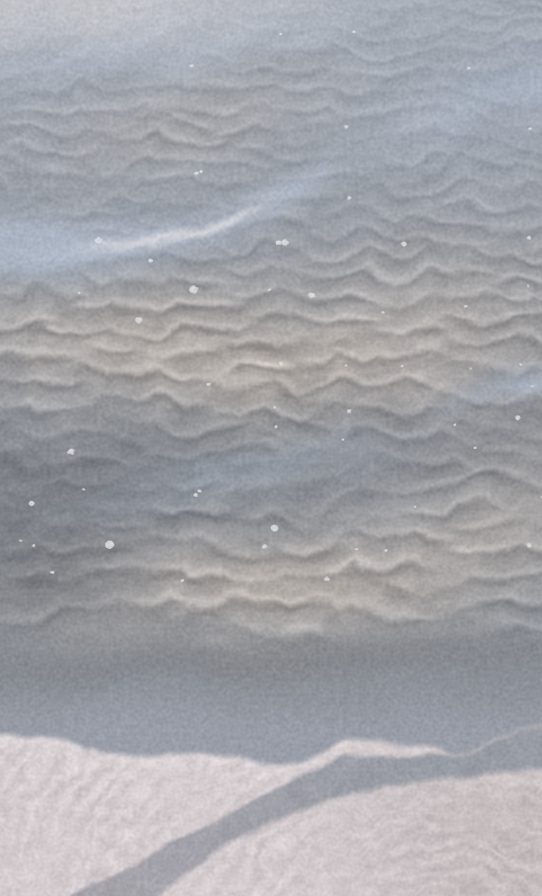
Give the GLSL for this texture, as a WebGL 2 fragment shader.

```glsl
#version 300 es
precision highp float;
// Clear shallow water over rippled sand, with pale glints and a wet shoreline.
uniform vec2 u_resolution;
out vec4 fragColor;

vec2 hash2(vec2 p) {
  vec3 q = fract(p.xyx * vec3(0.1031, 0.103, 0.0973));
  q += dot(q, q.yzx + 33.33);
  return fract((q.xx + q.yz) * q.zy);
}

float corner(vec2 cell, vec2 f, vec2 o) {
  return dot(hash2(cell + o) * 2.0 - 1.0, f - o);
}

// Gradient noise, about -0.7 to 0.7
float noise(vec2 p) {
  vec2 i = floor(p), f = p - i;
  vec2 u = f * f * f * (f * (f * 6.0 - 15.0) + 10.0);
  return mix(mix(corner(i, f, vec2(0, 0)), corner(i, f, vec2(1, 0)), u.x),
             mix(corner(i, f, vec2(0, 1)), corner(i, f, vec2(1, 1)), u.x), u.y);
}

float fbm(vec2 p) {
  float sum = 0.0, amp = 1.0;
  for (int i = 0; i < 4; i++) {
    sum += amp * noise(p);
    p = mat2(1.6, 1.2, -1.2, 1.6) * p + 7.3;
    amp *= 0.5;
  }
  return sum;
}

// Soft ellipse sheared along a slope
float glow(vec2 p, vec2 centre, vec2 radius, float slope) {
  vec2 d = p - centre;
  d.y -= slope * d.x;
  d /= radius;
  return exp(-dot(d, d));
}

// One set of scalloped crests, packed tighter with distance
float crests(vec2 p, float seed) {
  float scallop = abs(sin(p.x * 34.0 + seed + 5.0 * noise(p * vec2(5.0, 9.0) + seed)));
  float y = p.y + 0.02 * noise(p * vec2(12.0, 9.0) + seed) + 0.013 * noise(p * vec2(27.0, 24.0) + seed)
          + 0.009 * scallop + 0.004 * noise(p * 70.0);
  float phase = 6.2832 * (20.0 * y + 12.0 * y * y) + seed;
  return sin(phase + 0.8 * sin(phase));
}

// Two sets interleaved, so that crests fork and break off
float ripples(vec2 p) {
  float swap = smoothstep(-0.12, 0.12, noise(p * vec2(8.0, 13.0) + 11.0));
  float fade = clamp(0.95 + 1.3 * noise(p * vec2(11.0, 22.0) + 3.0), 0.2, 1.6);
  return fade * mix(crests(p, 0.0), crests(p, 2.4), swap) + 0.7 * fbm(p * vec2(26.0, 75.0));
}

// Scattered bubbles in a jittered grid
float glints(vec2 p, float size, float density) {
  vec2 cell = floor(p / size);
  vec2 jitter = hash2(cell + 19.0), kind = hash2(cell + 71.0);
  vec2 d = p - (cell + 0.2 + 0.6 * jitter) * size;
  float r = mix(0.0012, 0.0046, pow(kind.y, 4.0));
  float dist = length(d * vec2(0.85, 1.0)) + 0.0015 * noise(p * 300.0);
  return step(kind.x, density) * (1.0 - smoothstep(r - 0.001, r + 0.001, dist));
}

vec3 water(vec2 p) {
  vec2 w = p + 0.03 * vec2(fbm(p * 7.0), 0.8 * fbm(p * 8.0 + 31.0));
  vec3 col = mix(vec3(0.55, 0.57, 0.60), vec3(0.63, 0.655, 0.695), smoothstep(0.45, 1.0, w.y));

  // Sunlit sand and dim troughs
  float warm = 0.9 * glow(w, vec2(0.17, 0.61), vec2(0.28, 0.075), -0.12)
             + 0.65 * glow(w, vec2(0.48, 0.63), vec2(0.2, 0.11), 0.1)
             + 1.0 * glow(w, vec2(0.30, 0.345), vec2(0.23, 0.065), 0.02)
             + 0.6 * glow(w, vec2(0.57, 0.415), vec2(0.14, 0.07), 0.2)
             + 0.4 * glow(w, vec2(0.2, 0.86), vec2(0.17, 0.06), 0.15);
  warm = clamp(warm, 0.0, 1.0);
  col = mix(col, vec3(0.69, 0.665, 0.65), warm);
  float dim = 0.9 * glow(w, vec2(0.03, 0.41), vec2(0.12, 0.11), 0.0)
            + 0.7 * glow(w, vec2(0.25, 0.48), vec2(0.4, 0.045), 0.15)
            + 0.6 * glow(w, vec2(0.35, 0.265), vec2(0.4, 0.025), 0.05);
  col = mix(col, vec3(0.475, 0.485, 0.505), 0.85 * clamp(dim, 0.0, 1.0));

  // Sand relief, fading out near shore
  float depth = smoothstep(0.265, 0.32, p.y + 0.04 * noise(p * 12.0));
  float relief = (0.034 + 0.05 * warm) * mix(1.0, 0.75, smoothstep(0.7, 1.0, p.y));
  col += depth * relief * ripples(p) * vec3(1.03, 1.0, 0.95);

  // Reflected sky
  float sky = 0.55 * glow(w, vec2(0.27, 0.475), vec2(0.2, 0.022), 0.18)
            + 0.7 * glow(w, vec2(0.59, 0.567), vec2(0.09, 0.018), 0.15)
            + 0.8 * glow(w, vec2(0.60, 0.90), vec2(0.15, 0.04), 0.25)
            + 0.7 * glow(w, vec2(0.02, 0.725), vec2(0.13, 0.035), 0.0)
            + 0.6 * glow(w, vec2(0.16, 0.955), vec2(0.25, 0.03), 0.1);
  float bend = max(p.x - 0.13, 0.0);
  float off = mix(p.y, w.y, 0.6) - 0.725 - 1.7 * bend * bend;
  sky += 0.7 * exp(-pow(off / 0.022, 2.0)) * (1.0 - smoothstep(0.3, 0.43, p.x));
  sky *= 1.0 + 0.7 * fbm(p * vec2(14.0, 35.0) - vec2(0.0, 9.0 * p.x));
  col = mix(col, vec3(0.68, 0.725, 0.79), 0.8 * clamp(sky, 0.0, 1.0));
  float foam = smoothstep(0.06, 0.16, p.x) * (1.0 - smoothstep(0.25, 0.32, p.x));
  foam *= exp(-pow((off - 0.002 + 0.006 * fbm(p * 45.0)) / 0.007, 2.0));
  col = mix(col, vec3(0.87, 0.87, 0.89), 0.8 * foam);
  col = mix(col, vec3(0.80, 0.80, 0.82), 0.8 * glow(w, vec2(0.06, 1.0), vec2(0.3, 0.05), 0.0));

  // Smooth shallows and slanting surface streaks
  col = mix(col, vec3(0.61, 0.63, 0.675), 0.8 * (1.0 - smoothstep(0.17, 0.25, w.y)));
  col += 0.045 * depth * fbm(vec2(p.x * 8.0, (p.y - 0.25 * p.x) * 30.0));
  float dots = max(glints(p, 0.047, 0.16), glints(p + 0.37, 0.071, 0.3));
  return mix(col, vec3(0.88, 0.88, 0.89), 0.85 * dots * smoothstep(0.3, 0.36, p.y));
}

void main() {
  vec2 p = gl_FragCoord.xy / u_resolution.y;
  float x = p.x, y = p.y + 0.006 * fbm(p * 24.0);

  // Shoreline and the two sides of the wet band
  float shore = 0.177 - 0.021 * smoothstep(0.04, 0.14, x) - 0.011 * smoothstep(0.22, 0.33, x)
              + 0.028 * smoothstep(0.33, 0.39, x) - 0.012 * smoothstep(0.4, 0.5, x) - 0.03 * smoothstep(0.49, 0.53, x);
  float bandTop = min(0.52 * (x - 0.08), 0.156) + 0.03 * smoothstep(0.5, 0.6, x);
  float bandLow = 0.15 * (1.0 - exp(-6.5 * (x - 0.18)));

  // Dry sand with fine wavelets
  vec3 sand = mix(vec3(0.83, 0.80, 0.81), vec3(0.77, 0.74, 0.745), smoothstep(0.25, 0.6, x));
  float arc = length((p - vec2(0.5, -0.04)) * vec2(0.7, 1.0)) + 0.02 * fbm(p * 22.0);
  sand += 0.03 * sin(arc * 400.0) * (0.5 + 1.3 * noise(p * 12.0)) + 0.05 * fbm(p * vec2(40.0, 65.0));
  sand += 0.04 * exp(-abs(y - shore) / 0.012);

  vec3 wet = mix(vec3(0.65, 0.64, 0.67), vec3(0.595, 0.61, 0.645), smoothstep(0.1, 0.5, x));
  wet += 0.03 * fbm(p * 35.0);
  float inBand = smoothstep(-0.006, 0.006, y - bandLow) * (1.0 - smoothstep(-0.004, 0.004, y - bandTop));
  vec3 col = mix(sand, wet, inBand);
  col = mix(col, water(p), smoothstep(-0.004, 0.007, y - max(shore, bandTop)));
  col += 0.06 * noise(p * 230.0) + 0.03 * noise(p * 110.0);
  fragColor = vec4(clamp(col, 0.0, 1.0), 1.0);
}
```
